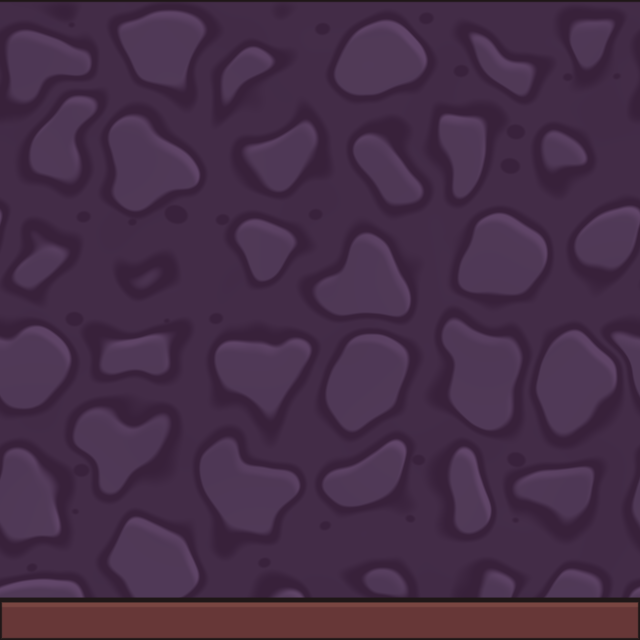
A WebGL 2 fragment shader for this texture:

```glsl
#version 300 es
precision highp float;
// Rounded purple cobbles set in dark mortar above a red-brown plank.

uniform vec2 u_resolution;
out vec4 fragColor;

const float CELLS = 6.0;

vec2 hash2(vec2 p) {
    vec3 q = fract(p.xyx * vec3(0.1031, 0.1030, 0.0973));
    q += dot(q, q.yzx + 33.33);
    return fract((q.xx + q.yz) * q.zy);
}

// Gradient at a lattice point that wraps after the given period.
vec2 gradient(vec2 cell, float period, float seed) {
    float angle = 6.2832 * hash2(mod(cell, period) + seed).x;
    return vec2(cos(angle), sin(angle));
}

float gradientNoise(vec2 p, float period, float seed) {
    vec2 i = floor(p), f = fract(p), e = vec2(1.0, 0.0);
    vec2 w = f * f * f * (f * (f * 6.0 - 15.0) + 10.0);
    float a = dot(gradient(i, period, seed), f);
    float b = dot(gradient(i + e.xy, period, seed), f - e.xy);
    float c = dot(gradient(i + e.yx, period, seed), f - e.yx);
    float d = dot(gradient(i + e.xx, period, seed), f - e.xx);
    return mix(mix(a, b, w.x), mix(c, d, w.x), w.y);
}

float smoothMax(float a, float b, float k) {
    float h = max(k - abs(a - b), 0.0) / k;
    return max(a, b) + 0.25 * h * h * k;
}

vec2 stoneCentre(vec2 cell) {
    return cell + 0.5 + 0.68 * (hash2(mod(cell, CELLS) + 7.0) - 0.5);
}

// Signed distance to the nearest stone: inset, rounded and warped Voronoi cells.
float stoneDistance(vec2 uv) {
    vec2 warp = vec2(gradientNoise(uv * 12.0, 12.0, 31.0),
                     gradientNoise(uv * 12.0, 12.0, 67.0));
    vec2 p = uv * CELLS + 0.26 * warp;
    vec2 home = floor(p), centre = p;
    float nearest = 9.0;
    for (int y = -1; y <= 1; y++)
    for (int x = -1; x <= 1; x++) {
        vec2 cell = floor(p) + vec2(x, y);
        vec2 c = stoneCentre(cell);
        float dist = distance(p, c);
        if (dist < nearest) { nearest = dist; home = cell; centre = c; }
    }
    float d = -2.0;
    for (int y = -2; y <= 2; y++)
    for (int x = -2; x <= 2; x++) {
        if (x == 0 && y == 0) continue;
        vec2 other = stoneCentre(home + vec2(x, y));
        d = smoothMax(d, dot(p - 0.5 * (centre + other), normalize(other - centre)), 0.3);
    }
    vec2 size = hash2(mod(home, CELLS) + 53.0);
    d += 0.11 + 0.09 * size.x + 0.16 * step(0.88, size.y);
    // Keep the top row whole below the upper edge.
    d = smoothMax(d, (uv.y - 0.985) * CELLS, 0.2);
    return d / CELLS;
}

// Small dark pits, only where the mortar leaves room for them.
float pits(vec2 uv) {
    vec2 cell = floor(uv * 13.0);
    vec2 pick = hash2(mod(cell, 13.0) + 91.0);
    if (pick.x > 0.5) return 0.0;
    vec2 centre = (cell + 0.3 + 0.4 * hash2(cell + 17.0)) / 13.0;
    float room = stoneDistance(centre) - 0.013;
    float radius = min(room, 0.009 + 0.01 * pick.y);
    if (radius < 0.005) return 0.0;
    vec2 q = uv - centre;
    q.y = q.y * 1.25 + 0.3 * q.x * (pick.y - 0.5);
    return 1.0 - smoothstep(radius - 0.004, radius + 0.002, length(q));
}

void main() {
    vec2 uv = gl_FragCoord.xy / u_resolution;
    float aa = 1.0 / u_resolution.y;
    float d = stoneDistance(uv);

    // Mortar with pits and a soft dark rim around each stone
    vec3 dark = vec3(0.218, 0.128, 0.228);
    vec3 color = vec3(0.262, 0.172, 0.278);
    color += 0.006 * gradientNoise(uv * 8.0, 8.0, 11.0);
    color = mix(color, dark, 0.85 * pits(uv));
    color = mix(color, dark, 1.0 - smoothstep(0.007, 0.019, d));

    // Stone face with a crescent of light on its upper right side
    float shade = gradientNoise(uv * 5.0, 5.0, 23.0);
    vec3 face = vec3(0.312, 0.222, 0.338) + 0.012 * shade;
    float lit = smoothstep(-0.004, 0.011, stoneDistance(uv + vec2(0.008, 0.015)));
    face = mix(face, vec3(0.382, 0.275, 0.412), lit * clamp(0.75 + 0.6 * shade, 0.0, 1.0));
    color = mix(color, face, 1.0 - smoothstep(-0.004, 0.003, d));

    // Plank with a lighter upper lip and a dark outline that wraps
    vec3 plank = mix(vec3(0.405, 0.217, 0.217), vec3(0.475, 0.275, 0.255),
                     smoothstep(0.050, 0.053, uv.y));
    color = mix(plank, color, smoothstep(-aa, aa, uv.y - 0.0625));
    vec2 edge = abs(fract(uv + 0.5) - 0.5);
    float joint = max(edge.x - 0.003, uv.y - 0.0625);
    float outline = min(min(edge.y - 0.003, abs(uv.y - 0.0625) - 0.0038), joint);
    color = mix(vec3(0.12, 0.09, 0.09), color, smoothstep(-aa, aa, outline));

    fragColor = vec4(color, 1.0);
}
```
